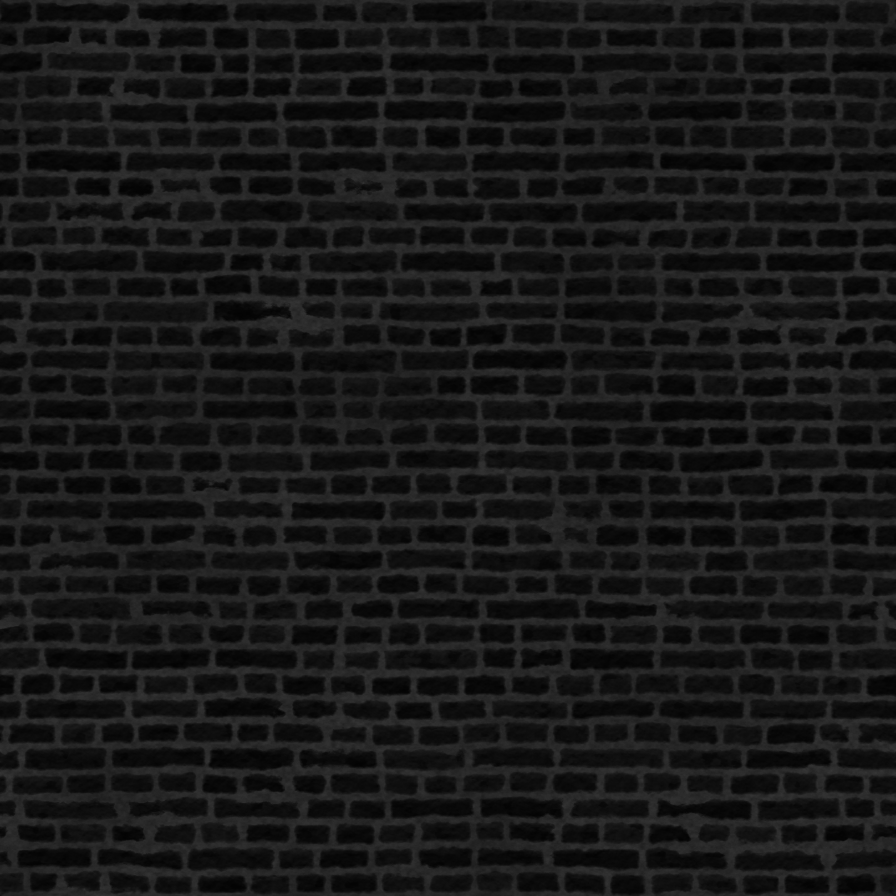
A WebGL 2 fragment shader for this texture:

```glsl
#version 300 es
precision highp float;

uniform vec2 u_resolution;
out vec4 fragColor;

float hash(vec2 p) {
    vec3 q = fract(p.xyx * 0.1031);
    q += dot(q, q.yzx + 33.33);
    return fract((q.x + q.y) * q.z);
}

// Value noise that wraps after the given number of cells
float noise(vec2 p, vec2 cells) {
    p *= cells;
    vec2 i = floor(p), f = fract(p);
    f = f * f * (3.0 - 2.0 * f);
    vec2 a = mod(i, cells), b = mod(i + 1.0, cells);
    return mix(mix(hash(a), hash(vec2(b.x, a.y)), f.x),
               mix(hash(vec2(a.x, b.y)), hash(b), f.x), f.y);
}

float fbm(vec2 p, vec2 cells) {
    float sum = 0.0, weight = 0.5;
    for (int k = 0; k < 4; k++) {
        sum += weight * noise(p, cells);
        cells *= 2.0;
        weight *= 0.5;
    }
    return sum / 0.9375;
}

// Uneven position of a vertical joint, in brick lengths
float joint(float i, float row, float count) {
    return i + 0.28 * hash(vec2(mod(i, count) + 7.0, row + 61.0));
}

float roundedBox(vec2 p, vec2 halfSize, float radius) {
    vec2 q = abs(p) - halfSize + radius;
    return length(max(q, 0.0)) + min(max(q.x, q.y), 0.0) - radius;
}

void main() {
    float scale = min(u_resolution.x, u_resolution.y);
    vec2 p = gl_FragCoord.xy / scale;
    float pixel = 1.0 / scale;

    // Slightly wavering courses
    vec2 w = p + 0.005 * (vec2(noise(p, vec2(17.0)), noise(p + 0.37, vec2(14.0, 20.0))) - 0.5);

    // Courses alternate between short headers and long stretchers
    float rows = 36.0;
    float row = mod(floor(w.y * rows), rows);
    bool headers = mod(row, 2.0) < 0.5;
    float count = headers ? 20.0 : 10.0;
    float u = w.x * count - (headers ? 0.6 : 0.35) * hash(vec2(row, 19.0));
    float i = floor(u);
    if (u < joint(i, row, count)) i -= 1.0;
    float left = joint(i, row, count);
    float right = joint(i + 1.0, row, count);
    vec2 id = vec2(mod(i, count), row);

    // Some stretchers are replaced by a pair of headers
    if (!headers && hash(id + 131.0) < 0.15) {
        float middle = mix(left, right, 0.42 + 0.16 * hash(id + 47.0));
        if (u < middle) right = middle;
        else {
            left = middle;
            id.x += 40.0;
        }
    }

    // Rough, rounded outline with worn spots where mortar spreads
    vec2 local = vec2((u - 0.5 * (left + right)) / count, (fract(w.y * rows) - 0.5) / rows);
    vec2 halfSize = vec2(0.5 * (right - left) / count - 0.0043,
                         0.0094 + 0.0014 * (hash(id + 83.0) - 0.5));
    float rough = fbm(p, vec2(85.0, 110.0));
    float wear = smoothstep(0.62, 0.85, fbm(p, vec2(13.0, 19.0)));
    float d = roundedBox(local, halfSize, 0.0038);
    d += 0.0055 * (rough - 0.5) + 0.009 * wear * rough;
    float face = 1.0 - smoothstep(-0.0011 - pixel, 0.0011 + pixel, d);

    // Relief lit from above
    float grain = fbm(p, vec2(180.0, 240.0));
    float relief = rough - fbm(p + vec2(-0.0008, 0.0022), vec2(85.0, 110.0));

    // Dark bricks of differing tone, chipped and pitted
    float brick = 0.05 * mix(0.6, 1.3, hash(id + 211.0));
    brick *= 0.65 + 0.7 * grain;
    brick += 0.06 * relief;
    brick += 0.018 * smoothstep(0.0035, 0.0, abs(d + 0.002)) * step(0.0, local.y);
    brick *= 1.0 - 0.45 * smoothstep(0.6, 0.75, fbm(p + 0.21, vec2(60.0, 90.0)));

    // Grey mortar, shaded beside the bricks
    float mortar = 0.152 * (0.72 + 0.56 * grain) + 0.03 * relief;
    mortar *= 0.86 + 0.28 * noise(p, vec2(9.0));
    mortar *= mix(0.78, 1.0, smoothstep(0.0, 0.0028, d));

    float tone = max(mix(mortar, brick, face), 0.012);
    fragColor = vec4(vec3(tone), 1.0);
}
```
